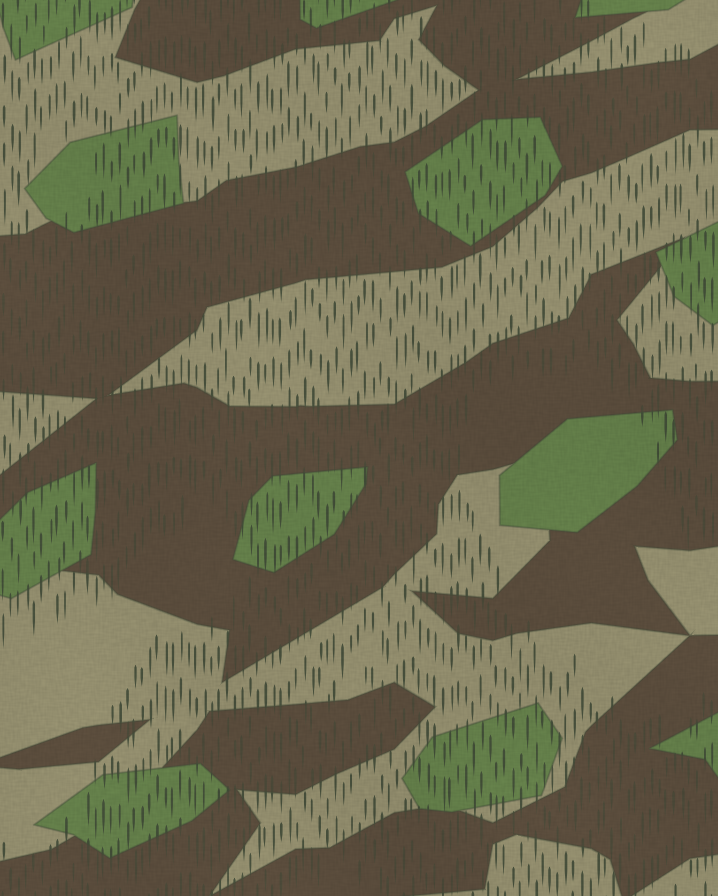
Reproduce this pattern procedurally as a WebGL 1 fragment shader.

```glsl
precision highp float;
// Splinter camouflage cloth: straight-edged tan bands on brown, angular green
// patches on top, and a rain of short vertical strokes. Bands are a faceted
// height field cut at zero; patches are jittered polygons, one per loose cell.

uniform vec2 u_resolution;

// Colours
const vec3 BROWN = vec3(0.348, 0.294, 0.232);
const vec3 TAN = vec3(0.565, 0.545, 0.422);
const vec3 GREEN = vec3(0.385, 0.490, 0.285);
const vec3 STROKE = vec3(0.235, 0.275, 0.205);

// Sizes, as fractions of the canvas height
const float TILT = 0.28;                       // rise of the bands to the right
const vec2 FACET = vec2(0.110, 0.075);         // cell of the faceted field
const float BAND_PERIOD = 0.235;
const float BAND_BIAS = 0.06;                  // higher gives less tan
const vec2 PATCH_CELL = vec2(0.36, 0.30);
const vec2 PATCH_RADIUS = vec2(0.115, 0.064);
const int PATCH_SIDES = 7;
const vec2 STROKE_CELL = vec2(0.0086, 0.052);
const float STROKE_HALF_WIDTH = 0.00125;
const float STROKE_COVER = -0.17;              // noise level below which cloth is bare
const float OUTLINE = 0.0009;
const float WEAVE = 0.045;
const float TAU = 6.28319;

vec2 hash2(vec2 p) {
  vec3 q = fract(p.xyx * vec3(0.1031, 0.1030, 0.0973));
  q += dot(q, q.yzx + 33.33);
  return fract((q.xx + q.yz) * q.zy);
}

float cornerSlope(vec2 id, vec2 f) {
  float angle = TAU * hash2(id).x;
  return dot(vec2(cos(angle), sin(angle)), f);
}

float gradientNoise(vec2 p) {
  vec2 id = floor(p), f = fract(p);
  vec2 u = f * f * f * (f * (f * 6.0 - 15.0) + 10.0);
  vec2 e = vec2(1.0, 0.0);
  return mix(mix(cornerSlope(id, f), cornerSlope(id + e, f - e), u.x),
             mix(cornerSlope(id + e.yx, f - e.yx), cornerSlope(id + 1.0, f - 1.0), u.x), u.y);
}

// Height at one facet corner: wavering bands broken up by noise
float bandHeight(vec2 id) {
  vec2 p = id * FACET;
  float phase = p.y / BAND_PERIOD + 0.9 * gradientNoise(p * vec2(2.2, 3.5) + 3.7);
  return 0.6 * sin(TAU * phase) + 1.5 * gradientNoise(p * vec2(4.1, 6.3) + 17.3)
       + 0.4 * (hash2(id + 51.0).y - 0.5) - BAND_BIAS;
}

// Signed distance to the band edge, positive inside; flat triangles give straight edges
float bandDistance(vec2 p) {
  vec2 g = vec2(p.x, p.y - TILT * p.x) / FACET;
  vec2 id = floor(g), f = fract(g);
  vec4 h = vec4(bandHeight(id), bandHeight(id + vec2(1.0, 0.0)),
                bandHeight(id + vec2(0.0, 1.0)), bandHeight(id + 1.0));
  if (hash2(id + 9.0).x > 0.5) {               // random choice of diagonal
    h = h.yxwz;
    f.x = 1.0 - f.x;
  }
  vec2 slope = f.x > f.y ? vec2(h.y - h.x, h.w - h.y) : vec2(h.w - h.z, h.z - h.x);
  return (h.x + dot(slope, f)) / max(length(slope / FACET), 0.001);
}

vec2 patchCorner(vec2 id, float i) {
  vec2 r = hash2(id * 7.3 + vec2(3.1, 1.7) * i + 23.0);
  float angle = TAU * (i + 0.6 * (r.x - 0.5)) / float(PATCH_SIDES);
  vec2 c = mix(0.55, 1.15, r.y) * PATCH_RADIUS * vec2(cos(angle), sin(angle));
  return vec2(c.x, c.y + TILT * c.x);
}

// Signed distance to one irregular polygon, negative inside
float polygonDistance(vec2 p, vec2 id) {
  vec2 prev = patchCorner(id, float(PATCH_SIDES - 1));
  float nearest = 10.0, side = 1.0;
  for (int i = 0; i < PATCH_SIDES; i++) {
    vec2 cur = patchCorner(id, float(i));
    vec2 e = prev - cur, w = p - cur;
    vec2 away = w - e * clamp(dot(w, e) / dot(e, e), 0.0, 1.0);
    nearest = min(nearest, dot(away, away));
    bvec3 c = bvec3(p.y >= cur.y, p.y < prev.y, e.x * w.y > e.y * w.x);
    if (all(c) || all(not(c))) side = -side;
    prev = cur;
  }
  return side * sqrt(nearest);
}

// Nearest patch over staggered rows of cells
float patchDistance(vec2 p) {
  float d = 10.0;
  for (int j = -1; j <= 1; j++) {
    float row = floor(p.y / PATCH_CELL.y) + float(j);
    float shift = 0.5 * mod(row, 2.0);
    for (int i = -1; i <= 1; i++) {
      vec2 id = vec2(floor(p.x / PATCH_CELL.x - shift) + float(i), row);
      vec2 jitter = 0.4 * (hash2(id + 77.0) - 0.5);
      vec2 centre = (id + 0.5 + vec2(shift, 0.0) + jitter) * PATCH_CELL;
      d = min(d, polygonDistance(p - centre, id));
    }
  }
  return d;
}

// Coverage of tapered vertical strokes, with whole areas left bare
float strokes(vec2 p, float px) {
  vec2 g = p / STROKE_CELL;
  g.y += 7.0 * hash2(vec2(floor(g.x), 5.0)).x;
  vec2 id = floor(g), r = hash2(id + 131.0), s = hash2(id + 311.0);
  float halfLength = mix(0.24, 0.47, r.x);
  float along = (fract(g.y) - 0.5 - (s.y - 0.5) * (1.0 - 2.0 * halfLength)) / halfLength;
  float taper = smoothstep(-1.0, 0.1, along) * (1.0 - smoothstep(0.7, 1.0, along));
  float across = abs(fract(g.x) - 0.5 - 0.4 * (r.y - 0.5)) * STROKE_CELL.x;
  float halfWidth = STROKE_HALF_WIDTH * mix(0.75, 1.2, s.x) * taper;
  float ink = clamp((halfWidth - across) / px + 0.5, 0.0, 1.0) * smoothstep(0.0, 0.3, taper);
  vec2 zone = vec2(id.x * STROKE_CELL.x, p.y + (0.5 - fract(g.y)) * STROKE_CELL.y);
  return ink * step(STROKE_COVER, gradientNoise(zone * 3.2 + 41.5));
}

void main() {
  float px = 1.0 / u_resolution.y;
  vec2 p = gl_FragCoord.xy * px;

  // Printed areas
  float band = bandDistance(p), patchEdge = patchDistance(p);
  float tanArea = clamp(band / px + 0.5, 0.0, 1.0);
  float greenArea = clamp(0.5 - patchEdge / px, 0.0, 1.0);
  vec3 colour = mix(mix(BROWN, TAN, tanArea), GREEN, greenArea);

  // Dark seam where colours meet
  float edge = min(abs(patchEdge), abs(band) + greenArea);
  colour = mix(colour, STROKE, 0.45 * (1.0 - smoothstep(0.0, OUTLINE + px, edge)));

  // Strokes, fainter on the brown
  float opacity = mix(0.5, 0.88, max(tanArea, greenArea));
  colour = mix(colour, STROKE, opacity * strokes(p, px));

  // Woven threads and soft wear
  float threads = gradientNoise(p * vec2(90.0, 420.0)) + gradientNoise(p * vec2(420.0, 90.0) + 60.0);
  colour *= 1.0 + WEAVE * threads + 0.05 * gradientNoise(p * 5.0 + 8.0);
  gl_FragColor = vec4(colour, 1.0);
}
```
